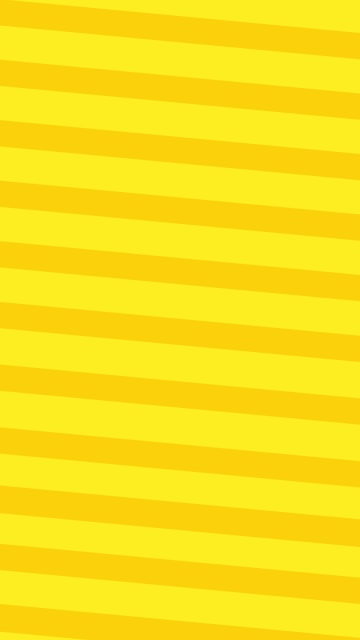
A Shadertoy shader for this pattern:

```glsl
#define LIGHT vec3(0.992, 0.933, 0.129)
#define DARK vec3(0.984, 0.820, 0.047)
#define PERIOD 0.0945
#define BAND 0.0411
#define SLOPE 0.094
#define START -0.0013
#define DRIFT 0.0075
#define DRIFT_BAND 7.0
#define EXTRA_WIDTH 0.0022

// Uneven spacing: bands near DRIFT_BAND sag downwards
float bandTop(float i) {
    float k = i - DRIFT_BAND;
    return i * PERIOD + START + DRIFT * exp(-k * k / 1.5);
}

// Every second band past the drift is slightly thicker
float bandWidth(float i) {
    float isThick = step(DRIFT_BAND + 0.5, i) * (1.0 - mod(i, 2.0));
    return BAND + EXTRA_WIDTH * isThick;
}

void mainImage(out vec4 fragColor, in vec2 fragCoord) {
    vec2 p = fragCoord / iResolution.y;
    float pixel = 1.0 / iResolution.y;

    // Depth below the top edge, sheared along the stripe direction
    float depth = 1.0 - p.y - SLOPE * p.x;
    float i = floor((depth - 0.5 * BAND) / PERIOD + 0.5);

    // Signed distance to the nearest band
    float halfWidth = 0.5 * bandWidth(i);
    float dist = abs(depth - bandTop(i) - halfWidth) - halfWidth;
    float mask = clamp(0.5 - dist / pixel, 0.0, 1.0);

    fragColor = vec4(mix(LIGHT, DARK, mask), 1.0);
}
```
